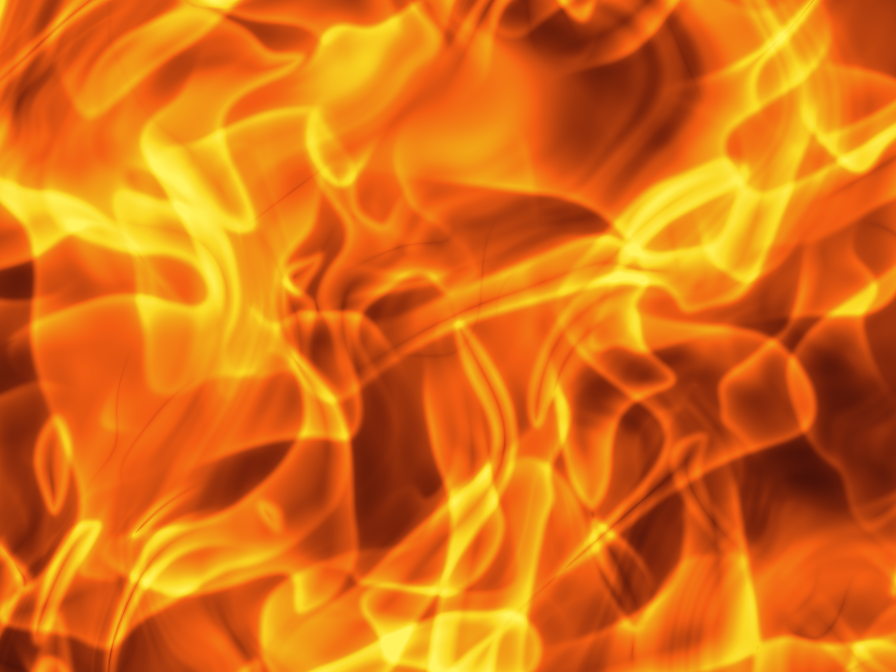
Reproduce this texture procedurally as a WebGL 2 fragment shader.

```glsl
#version 300 es
precision highp float;
// Draws a wall of fire: folded translucent flame sheets with glowing rims over dark pockets.

uniform vec2 u_resolution;
out vec4 fragColor;

// Integer hash giving a gradient in [-1, 1]
vec2 hashGradient(vec2 cell) {
    uvec2 v = uvec2(ivec2(cell)) * 1664525u + 1013904223u;
    v.x += v.y * 1664525u;
    v.y += v.x * 1664525u;
    v ^= v >> 16u;
    v.x += v.y * 1664525u;
    v.y += v.x * 1664525u;
    v ^= v >> 16u;
    return vec2(v & 65535u) / 32767.5 - 1.0;
}

// Gradient noise, scaled to a deviation of about one half
float noise(vec2 p) {
    vec2 i = floor(p), f = p - i;
    vec2 u = f * f * f * (f * (f * 6.0 - 15.0) + 10.0);
    vec2 e = vec2(0.0, 1.0);
    float low = mix(dot(hashGradient(i), f),
                    dot(hashGradient(i + e.yx), f - e.yx), u.x);
    float high = mix(dot(hashGradient(i + e.xy), f - e.xy),
                     dot(hashGradient(i + e.yy), f - e.yy), u.x);
    return 3.0 * mix(low, high, u.y);
}

// Rising flow: a slanted stretch bent by two sizes of swirl
vec2 flow(vec2 p, float seed) {
    p += 0.14 * vec2(noise(p * 2.2 + seed), noise(p * 2.2 + seed + 31.7));
    p += 0.04 * vec2(noise(p * 5.0 - seed), noise(p * 5.0 - seed + 17.3));
    return vec2(p.x - 0.3 * p.y, 0.78 * p.y);
}

float sheetField(vec2 p, float scale, float seed) {
    float angle = 0.2 * seed;
    mat2 turn = mat2(cos(angle), sin(angle), -sin(angle), cos(angle));
    return noise(turn * flow(p, seed) * scale + seed * 3.7) - 0.16;
}

// One sheet: bright rim, glow fading inward, shade just outside
float sheet(vec2 p, float scale, float seed) {
    vec2 e = vec2(0.002, 0.0);
    float f = sheetField(p, scale, seed);
    vec2 slope = vec2(sheetField(p + e.xy, scale, seed) - f,
                      sheetField(p + e.yx, scale, seed) - f) / e.x;
    float d = f / (length(slope) + 0.25 * scale);
    float rim = exp(-sqrt(d * d + 0.00001) / 0.009);
    float glow = exp(-max(d, 0.0) * scale / 0.2);
    float shade = -0.3 * exp(min(d, 0.0) / 0.06);
    float strength = smoothstep(-0.6, 0.6, noise(p * 2.6 + seed * 5.3));
    return strength * (0.65 * rim + mix(shade, glow, smoothstep(-0.007, 0.007, d)));
}

// Colour from heat, dark ember to pale yellow
vec3 fireColor(float heat) {
    vec3 colors[8] = vec3[8](
        vec3(0.30, 0.07, 0.03), vec3(0.51, 0.15, 0.04),
        vec3(0.75, 0.27, 0.06), vec3(0.95, 0.36, 0.07),
        vec3(0.95, 0.50, 0.08), vec3(0.95, 0.64, 0.09),
        vec3(0.98, 0.84, 0.13), vec3(1.00, 0.95, 0.36));
    float stops[8] = float[8](-2.7, -1.75, -0.9, -0.2, 0.43, 1.06, 1.81, 3.0);
    vec3 color = colors[0];
    for (int i = 1; i < 8; i++) {
        float t = (heat - stops[i - 1]) / (stops[i] - stops[i - 1]);
        color = mix(color, colors[i], clamp(t, 0.0, 1.0));
    }
    return color;
}

void main() {
    vec2 p = gl_FragCoord.xy / u_resolution.y;

    // Soft body of the fire, with finer streaks toward the top
    vec2 w = flow(p, 4.6);
    float heat = 1.1 * noise(w * 1.9 + 8.3) + 0.65 * noise(w * 4.3 + 2.1);
    float streakAmount = mix(0.2, 0.6, smoothstep(0.4, 1.0, p.y));
    heat += streakAmount * noise(vec2(w.x * 14.0, w.y * 5.0) + 6.4);
    heat += 0.15 * noise(w * vec2(30.0, 13.0));

    // Overlapping sheets from broad to small
    float sheets = 0.0;
    float scale = 2.1;
    for (int i = 0; i < 6; i++) {
        sheets += sheet(p, scale, 2.3 + 7.1 * float(i));
        scale *= 1.25;
    }
    heat += 1.35 * (sheets - 0.55);

    // Thin smoke wisps
    float wisp = abs(sheetField(p, 5.0, 53.9));
    heat -= 0.5 * exp(-wisp / 0.05) * smoothstep(0.2, 0.9, noise(p * 3.0 + 12.5));

    fragColor = vec4(fireColor(heat), 1.0);
}
```
